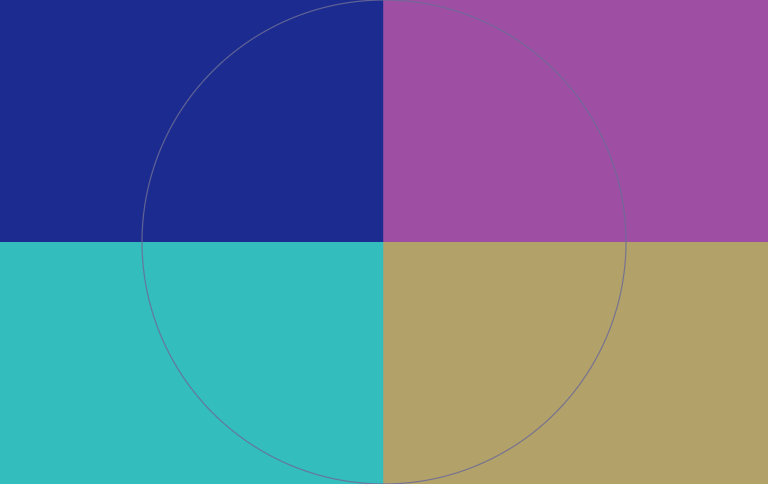
This background is drawn by a Shadertoy shader. Its source:

```glsl
// Four flat colour quadrants crossed by one thin slate ring.
// The quadrants are blended by smoothed half-plane masks; the ring is the
// distance to a circle that touches the top and bottom of the canvas.

const vec3 NAVY   = vec3(0.11, 0.17, 0.56);
const vec3 PURPLE = vec3(0.62, 0.31, 0.64);
const vec3 TEAL   = vec3(0.20, 0.74, 0.74);
const vec3 SAND   = vec3(0.70, 0.63, 0.41);
const vec3 SLATE  = vec3(0.42, 0.42, 0.59);

const vec2  SEAM         = vec2(0.499, 0.5);  // quadrant corner, share of canvas
const float RING_RADIUS  = 0.5;               // in canvas heights
const float RING_WIDTH   = 0.0025;
const float RING_OPACITY = 0.85;

// Coverage of the positive side of an edge, softened over one pixel.
float coverage(float dist, float pixel) {
    return clamp(dist / pixel + 0.5, 0.0, 1.0);
}

void mainImage(out vec4 fragColor, in vec2 fragCoord) {
    float pixel = 1.0 / iResolution.y;
    vec2 pos = fragCoord * pixel;
    vec2 canvas = iResolution.xy * pixel;

    // Quadrants
    vec2 fromSeam = pos - SEAM * canvas;
    float right = coverage(fromSeam.x, pixel);
    float upper = coverage(fromSeam.y, pixel);
    vec3 color = mix(mix(TEAL, SAND, right), mix(NAVY, PURPLE, right), upper);

    // Ring
    float ringDist = abs(length(pos - 0.5 * canvas) - RING_RADIUS);
    float ring = coverage(0.5 * RING_WIDTH - ringDist, pixel);
    color = mix(color, SLATE, ring * RING_OPACITY);

    fragColor = vec4(color, 1.0);
}
```
